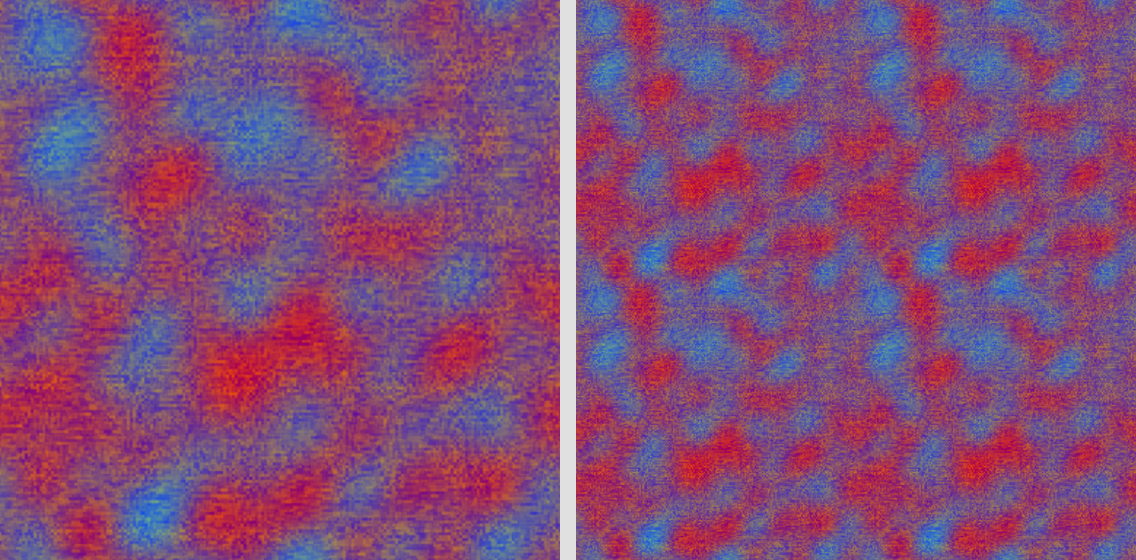
Left: one tile. Right: repeated 2 by 2.
This texture is drawn by a Shadertoy shader. Its source:

```glsl
// Woven, glitchy cloth: soft red and blue clouds under a fine blocky grain.
// Clouds are layered sines with whole wave counts; the grain is wrapped cell
// noise in squares, dashes and bars, which bands of sines blend together.

const float TAU = 6.2831853;
const float THREADS = 192.0; // finest cells across the canvas

float hash(vec2 p) {
    vec3 q = fract(p.xyx * 0.1031);
    q += dot(q, q.yzx + 33.33);
    return fract((q.x + q.y) * q.z);
}

// Blend weight between two cells, with an edge of constant canvas width
float cellEdge(float t, float cells) {
    float soft = 0.36 * cells / THREADS;
    return smoothstep(0.5 - soft, 0.5 + soft, fract(t));
}

// One row of random cells, slid by a whole number of threads
float cellRow(float x, float row, vec2 grid) {
    row = mod(row, grid.y);
    float slide = floor(hash(vec2(row, grid.x)) * THREADS) / THREADS;
    float t = (x + slide) * grid.x;
    float c = floor(t);
    float a = hash(vec2(mod(c, grid.x), row + grid.x));
    float b = hash(vec2(mod(c + 1.0, grid.x), row + grid.x));
    return mix(a, b, cellEdge(t, grid.x)) * 2.0 - 1.0;
}

// Wrapped cell noise from -1 to 1
float cellNoise(vec2 p, vec2 grid) {
    float t = p.y * grid.y;
    float row = floor(t);
    return mix(cellRow(p.x, row, grid), cellRow(p.x, row + 1.0, grid),
               cellEdge(t, grid.y));
}

// Smooth clouds: random waves that all close on the canvas
float clouds(vec2 p) {
    float sum = 0.0;
    for (int i = 0; i < 40; i++) {
        float n = float(i);
        vec2 wave = vec2(1.0 + floor(6.0 * hash(vec2(n, 5.0))),
                         floor(13.0 * hash(vec2(n, 23.0))) - 6.0);
        if (i % 2 == 1) wave = wave.yx;
        float phase = hash(vec2(n, 47.0));
        sum += sin(TAU * (dot(wave, p) + phase)) * 0.52 / (1.0 + length(wave));
    }
    // Gently hold back the brightest reds and blues
    return sum / sqrt(1.0 + 0.25 * sum * sum);
}

float grain(vec2 p) {
    // Bands in which cells stretch sideways or upright
    float wide = sin(TAU * 8.0 * p.x + 1.5 * sin(TAU * 3.0 * p.x))
               + 0.8 * sin(TAU * 11.0 * p.y + 2.0 * sin(TAU * 4.0 * p.y));
    float tall = sin(TAU * 9.0 * p.y + 1.7 * sin(TAU * 2.0 * p.y) + 1.0)
               + 0.8 * sin(TAU * 13.0 * p.x + 2.0 * sin(TAU * 5.0 * p.x));

    float squares = cellNoise(p, vec2(THREADS));
    float blocks = cellNoise(p, vec2(96.0));
    float dashes = cellNoise(p, vec2(64.0, THREADS));
    float bars = cellNoise(p.yx, vec2(64.0, THREADS));
    float streaks = cellNoise(p, vec2(16.0, THREADS));

    float weave = mix(squares, bars, 0.65 * smoothstep(0.2, 1.2, tall));
    weave = mix(weave, dashes, 0.75 * smoothstep(-0.4, 0.9, wide));
    float tint = 0.12 * cos(TAU * 10.0 * p.x) + 0.08 * sin(TAU * 7.0 * p.y);
    return 0.95 * weave + 0.38 * blocks + 0.3 * streaks + tint;
}

void mainImage(out vec4 fragColor, in vec2 fragCoord) {
    vec2 uv = fragCoord / iResolution.xy;

    vec3 mauve = vec3(0.51, 0.29, 0.465);
    vec3 towardRed = vec3(0.22, -0.16, -0.22);
    vec3 towardOchre = vec3(0.12, 0.12, -0.13);

    vec3 color = mauve + towardRed * clouds(uv) + towardOchre * grain(uv);
    fragColor = vec4(clamp(color, 0.0, 1.0), 1.0);
}
```
